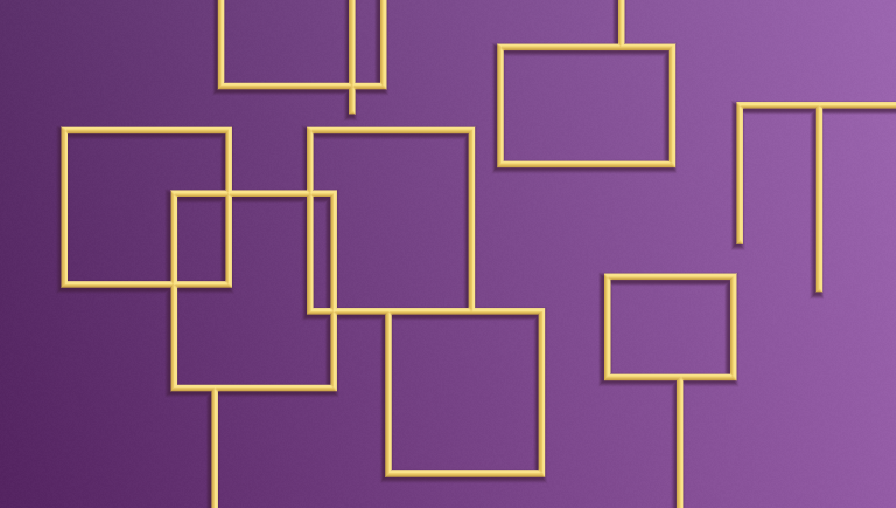
Reproduce this background procedurally as a Shadertoy shader.

```glsl
const vec2 CANVAS = vec2(768.0, 434.0);   // layout units, scaled to any resolution
const float HALF_WIDTH = 2.8;
const float OFF_CANVAS = 460.0;

const vec3 WALL_TOP_LEFT     = vec3(0.36, 0.19, 0.42);
const vec3 WALL_BOTTOM_LEFT  = vec3(0.33, 0.14, 0.38);
const vec3 WALL_TOP_RIGHT    = vec3(0.61, 0.40, 0.69);
const vec3 WALL_BOTTOM_RIGHT = vec3(0.58, 0.36, 0.65);
const vec3 GOLD_DARK  = vec3(0.78, 0.62, 0.27);
const vec3 GOLD       = vec3(0.92, 0.79, 0.40);
const vec3 GOLD_LIGHT = vec3(0.98, 0.89, 0.54);
const vec3 SHADOW     = vec3(0.25, 0.11, 0.23);

const vec2 LIGHT_DIR = vec2(0.6, 0.8);
const vec2 SHADOW_OFFSET = vec2(-1.6, -2.2);
const float SHADOW_BLUR = 4.0;
const float SHADOW_STRENGTH = 0.65;
const float GRAIN = 0.014;

// Centre lines as left, bottom, right, top
const vec4 FRAMES[7] = vec4[7](
    vec4(189.5, 360.5, 328.5, OFF_CANVAS),
    vec4(429.0, 294.0, 576.0, 394.0),
    vec4(55.5, 191.0, 196.0, 323.0),
    vec4(149.0, 102.5, 286.0, 268.5),
    vec4(266.0, 168.0, 404.5, 323.0),
    vec4(333.0, 29.5, 464.5, 168.0),
    vec4(520.5, 112.0, 628.5, 197.5));

const vec4 RODS[7] = vec4[7](
    vec4(302.0, 339.0, 302.0, OFF_CANVAS),
    vec4(532.5, 394.0, 532.5, OFF_CANVAS),
    vec4(184.0, -20.0, 184.0, 102.5),
    vec4(583.0, -20.0, 583.0, 112.0),
    vec4(634.0, 344.0, 800.0, 344.0),
    vec4(634.0, 228.5, 634.0, 344.0),
    vec4(702.0, 187.0, 702.0, 344.0));

// Square-cornered distance to a rectangle
float rectDistance(vec2 p, vec4 rect) {
    vec2 q = abs(p - 0.5 * (rect.xy + rect.zw)) - 0.5 * (rect.zw - rect.xy);
    return max(q.x, q.y);
}

// Distance to the union of all frames and rods
float goldDistance(vec2 p) {
    float d = 1e4;
    for (int i = 0; i < FRAMES.length(); i++)
        d = min(d, abs(rectDistance(p, FRAMES[i])));
    for (int i = 0; i < RODS.length(); i++)
        d = min(d, rectDistance(p, RODS[i]));
    return d - HALF_WIDTH;
}

float hash(vec2 p) {
    vec3 q = fract(vec3(p.xyx) * 0.1031);
    q += dot(q, q.yzx + 33.33);
    return fract((q.x + q.y) * q.z);
}

void mainImage(out vec4 fragColor, in vec2 fragCoord) {
    vec2 uv = fragCoord / iResolution.xy;
    vec2 p = uv * CANVAS;
    float pixel = CANVAS.y / iResolution.y;

    // Wall gradient with fine grain
    vec3 color = mix(mix(WALL_BOTTOM_LEFT, WALL_BOTTOM_RIGHT, uv.x),
                     mix(WALL_TOP_LEFT, WALL_TOP_RIGHT, uv.x), uv.y);
    color += GRAIN * (hash(floor(p)) - 0.5);

    // Soft shadow cast on the wall
    float shadowDistance = goldDistance(p - SHADOW_OFFSET);
    float shadow = 1.0 - smoothstep(-1.0, SHADOW_BLUR, shadowDistance);
    color = mix(color, SHADOW, SHADOW_STRENGTH * shadow);

    // Bevelled gold, brighter on the side facing the light
    float d = goldDistance(p);
    vec2 probe = 1.2 * LIGHT_DIR;
    float facing = 0.5 * (goldDistance(p + probe) - goldDistance(p - probe));
    float rim = smoothstep(-HALF_WIDTH, 0.0, d);
    vec3 gold = mix(GOLD, GOLD_LIGHT, clamp(0.3 + facing, 0.0, 1.0));
    gold = mix(gold, GOLD_DARK, rim * clamp(-facing, 0.0, 1.0));
    color = mix(color, gold, clamp(0.5 - d / pixel, 0.0, 1.0));

    fragColor = vec4(color, 1.0);
}
```
